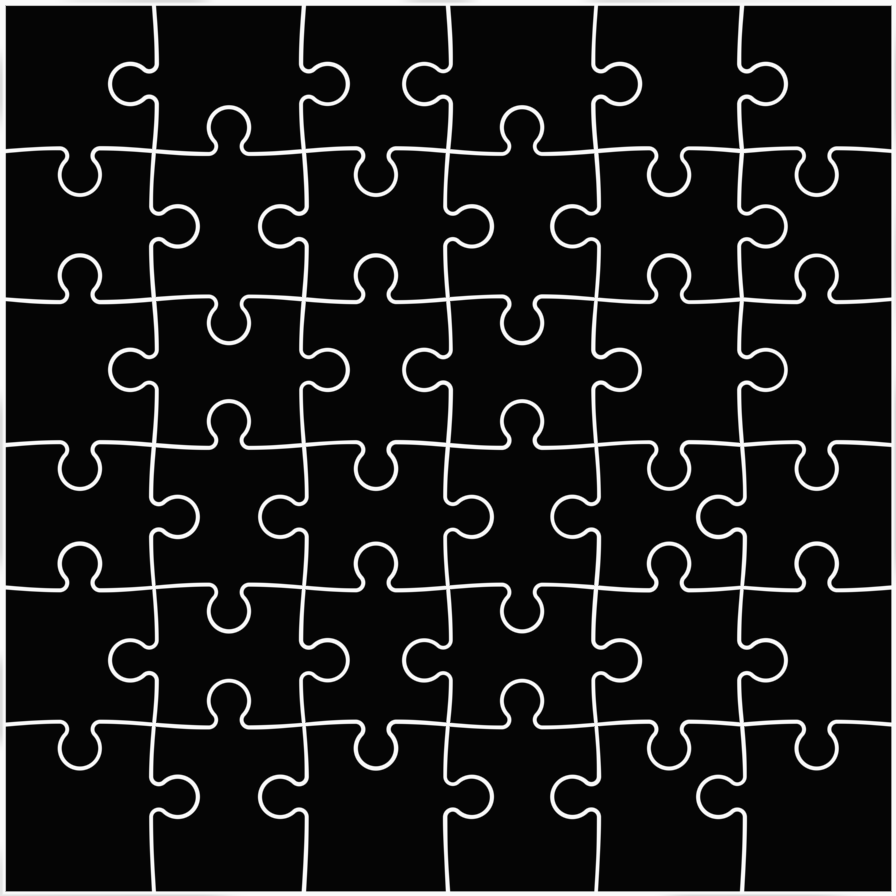
This pattern is drawn by a Shadertoy shader. Its source:

```glsl
// Black jigsaw puzzle of six by six pieces, parted by thin white cuts in a pale frame.

// Cut positions and tab centres, in cells (the canvas is 6 cells wide), rows from the top
const float cutX[7] = float[7](0.039, 1.031, 2.035, 3.0, 3.992, 4.969, 5.969);
const float cutY[7] = float[7](0.039, 1.012, 2.004, 2.98, 3.934, 4.852, 5.969);
const float tabY[6] = float[6](0.5625, 1.516, 2.477, 3.461, 4.422, 5.336);

float hash(vec2 p) {
    vec3 q = fract(vec3(p.xyx) * 0.1031);
    q += dot(q, q.yzx + 33.33);
    return fract((q.x + q.y) * q.z);
}

float noise(vec2 p) {
    vec2 i = floor(p), f = fract(p);
    f = f * f * (3.0 - 2.0 * f);
    return mix(mix(hash(i), hash(i + vec2(1, 0)), f.x),
               mix(hash(i + vec2(0, 1)), hash(i + vec2(1, 1)), f.x), f.y);
}

// Distance to one cut: q.x runs along it from the tab centre, q.y points out to the knob
float tabbedEdge(vec2 q, float reach) {
    const float bow = 0.019, knobR = 0.135, filletR = 0.051;
    const vec2 knob = vec2(0.0, 0.159);
    float rise = knob.y - (filletR - bow);
    vec2 fillet = vec2(sqrt((knobR + filletR) * (knobR + filletR) - rise * rise), filletR - bow);
    q.x = abs(q.x);

    // Bowed shoulder from the crossing to the neck
    float s = clamp((reach - q.x) / (reach - fillet.x), 0.0, 1.0);
    float past = max(q.x - reach, 0.0) + max(fillet.x - q.x, 0.0);
    float d = length(vec2(past, q.y + bow * sin(1.5708 * s)));

    // Neck fillet and round knob meet on the line through their centres
    vec2 v = q - fillet, n = knob - fillet;
    if (n.x * v.y - n.y * v.x < 0.0) d = min(d, abs(length(q - knob) - knobR));
    else if (v.x < 0.0) d = min(d, abs(length(v) - filletR));
    return d;
}

// Places a tabbed edge between two crossings
float cut(vec2 q, float lo, float mid, float hi, float side) {
    float reach = q.x < mid ? mid - lo : hi - mid;
    return tabbedEdge(vec2(q.x - mid, q.y * side), reach);
}

float cutDistance(vec2 p) {
    float d = 1e3;
    for (int k = 1; k < 6; k++) {
        for (int i = 0; i < 6; i++) {
            // Tabs alternate, apart from the last column
            float across = (k + min(i, 4)) % 2 == 1 ? 1.0 : -1.0;
            float down = (min(k, 4) + i) % 2 == 0 || (k == 5 && i == 1) ? 1.0 : -1.0;
            float midX = 0.5 * (cutX[i] + cutX[i + 1]);
            d = min(d, cut(vec2(p.x, p.y - cutY[k]), cutX[i], midX, cutX[i + 1], across));
            d = min(d, cut(vec2(p.y, p.x - cutX[k]), cutY[i], tabY[i], cutY[i + 1], down));
        }
    }
    return d;
}

void mainImage(out vec4 fragColor, in vec2 fragCoord) {
    float size = min(iResolution.x, iResolution.y);
    vec2 p = (fragCoord - 0.5 * iResolution.xy) * 6.0 / size + 3.0;
    p.y = 6.0 - p.y;
    float soft = max(4.5 / size, 0.006);

    // Cuts of slightly uneven width
    float halfWidth = 0.0135 + 0.003 * (noise(p * 4.0) - 0.5);
    float line = 1.0 - smoothstep(-soft, soft, cutDistance(p) - halfWidth);

    // Frame, greyer in patches towards its outer rim
    vec2 inset = min(p - 0.039, 5.969 - p);
    float edge = min(inset.x, inset.y);
    float frame = 1.0 - smoothstep(-soft, soft, edge);
    float grime = smoothstep(0.45, 0.8, noise(p * 1.7 + 9.0)) * smoothstep(0.01, 0.03, -edge);

    float shade = mix(0.02, 0.98, line);
    shade = mix(shade, 0.98 - 0.12 * grime, frame);
    fragColor = vec4(vec3(shade), 1.0);
}
```
